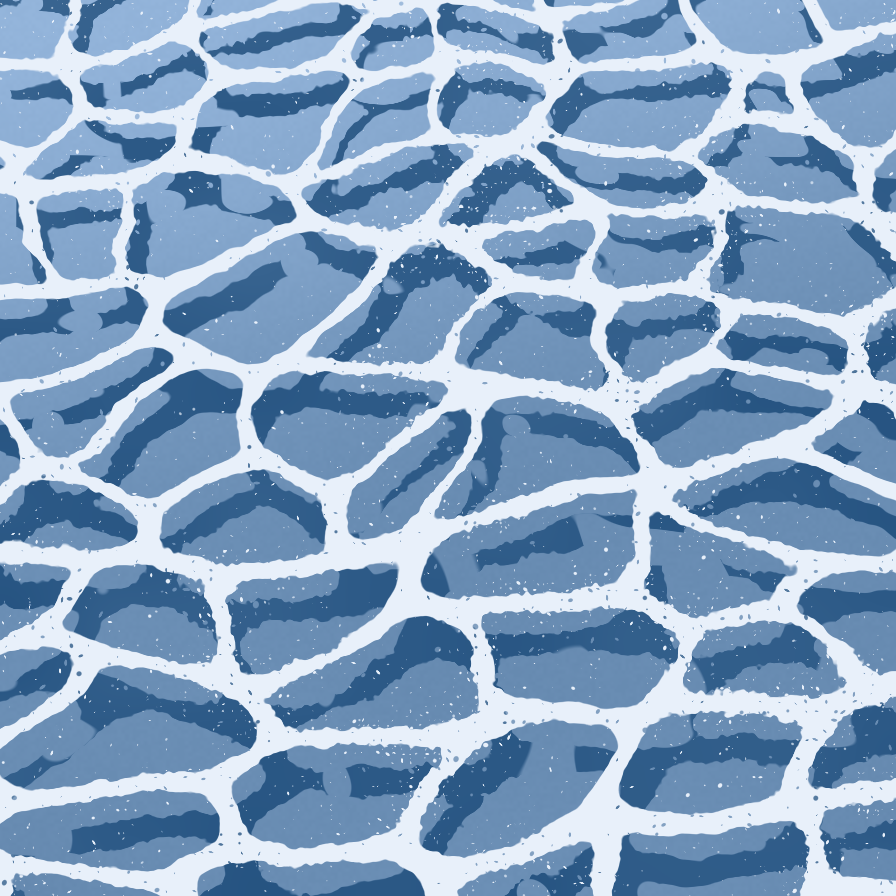
Reproduce this texture procedurally as a Shadertoy shader.

```glsl
// Sea foam net over blue water, seen at a slant: a weighted cellular pattern
// with rounded cells gives the foam, the same net shifted gives its shadow,
// and small cellular flecks roughen both.
#define NEAR_SIZE 0.225
#define SIZE_FALL 0.09
#define FLATNESS 0.6
#define SIZE_VARIETY 0.28
#define FOAM_HALF_WIDTH 0.047
#define CORNER_ROUND 0.045
#define SHADOW_SHIFT vec2(0.07, -0.23)
#define FOAM_COLOR vec3(0.91, 0.94, 0.98)
#define DEEP_WATER vec3(0.41, 0.55, 0.70)
#define FAR_WATER vec3(0.57, 0.70, 0.85)
#define SHADOW_DARK vec3(0.14, 0.32, 0.50)
#define SHADOW_SOFT vec3(0.24, 0.41, 0.58)

vec3 hash3(vec2 p) {
    vec3 q = fract(vec3(p.xyx) * vec3(0.1031, 0.1030, 0.0973));
    q += dot(q, q.yxz + 33.33);
    return fract((q.xxy + q.yzz) * q.zyx);
}

float noise(vec2 p) {
    vec2 i = floor(p), f = fract(p);
    f = f * f * (3.0 - 2.0 * f);
    float low = mix(hash3(i).x, hash3(i + vec2(1, 0)).x, f.x);
    float high = mix(hash3(i + vec2(0, 1)).x, hash3(i + vec2(1, 1)).x, f.x);
    return mix(low, high, f.y);
}

// Width of a foam cell at a given height
float cellSize(float y) {
    return NEAR_SIZE - SIZE_FALL * y;
}

// Canvas position to the slanted plane of the water
vec2 toPlane(vec2 uv) {
    float size = cellSize(uv.y);
    vec2 p = vec2((uv.x - 0.5) / size, -log(size) / (SIZE_FALL * FLATNESS));
    p.y -= 0.16 * p.x + 0.15 * sin(p.x * 1.3 + p.y * 0.4);
    p += 0.07 * sin(p.yx * vec2(2.7, 3.1) + vec2(1.0, 4.0));
    return p + 0.03 * sin(p.yx * vec2(7.3, 6.1) + p * 2.0);
}

// Power of a point against the seed of one cell; offset is the way to the seed
float seedPower(vec2 cell, vec2 p, out vec2 offset) {
    vec3 h = hash3(cell + 71.0);
    offset = cell + 0.5 + 0.76 * (h.xy - 0.5) - p;
    return dot(offset, offset) - SIZE_VARIETY * h.z;
}

// Distance to the foam in canvas units, negative inside it
float foamDistance(vec2 uv) {
    vec2 p = toPlane(uv), base = floor(p), offset, nearest = vec2(0), home = base;
    float best = 1e3;
    for (int j = -2; j <= 2; j++)
    for (int i = -2; i <= 2; i++) {
        vec2 cell = base + vec2(i, j);
        float power = seedPower(cell, p, offset);
        if (power < best) { best = power; nearest = offset; home = cell; }
    }
    // Soft minimum over all borders rounds the corners
    float sum = 1e-6;
    for (int j = -2; j <= 2; j++)
    for (int i = -2; i <= 2; i++) {
        vec2 cell = base + vec2(i, j);
        if (cell == home) continue;
        float power = seedPower(cell, p, offset);
        vec2 across = offset - nearest;
        float len = max(length(across), 0.01);
        float border = (power - best) / (2.0 * len);
        border /= length(across / len * vec2(1.0, 1.0 / FLATNESS));
        sum += exp(-border / CORNER_ROUND);
    }
    float width = FOAM_HALF_WIDTH * (0.7 + 0.6 * noise(p * 1.7));
    return (-CORNER_ROUND * log(sum) - width) * cellSize(uv.y);
}

// Scattered slivers, one per grid cell at most; share is the part of cells used
float flecks(vec2 uv, float scale, float share, float px) {
    vec2 p = uv * scale, cell = floor(p);
    vec3 h = hash3(cell + scale), g = hash3(cell + scale + 137.0);
    vec2 d = fract(p) - 0.35 - 0.3 * h.xy;
    float a = 6.28 * g.x;
    d = mat2(cos(a), sin(a), -sin(a), cos(a)) * d;
    float radius = mix(0.08, 0.32, g.y * g.y);
    float dist = length(d * vec2(1.0, 1.0 + 1.8 * g.z)) - radius;
    return step(h.z, share) * smoothstep(px * scale, -px * scale, dist);
}

void mainImage(out vec4 fragColor, in vec2 fragCoord) {
    vec2 uv = fragCoord / iResolution.y;
    float px = 0.8 / iResolution.y;
    float size = cellSize(uv.y);

    // Ragged edges, rougher in some patches
    float patches = noise(uv * 9.0 + 5.0);
    float rough = (noise(uv * 55.0) - 0.5) * 0.006;
    rough += (noise(uv * 170.0) - 0.5) * 0.007 * patches;
    float foamDist = foamDistance(uv) + rough;
    float foam = smoothstep(px, -px, foamDist);

    // Water, paler in the distance and to the left
    float far = smoothstep(0.4, 1.1, uv.y + 0.25 * (0.5 - uv.x));
    vec3 water = mix(DEEP_WATER, FAR_WATER, far);
    water += 0.02 * (noise(uv * 4.0) - 0.5) + 0.012 * (noise(uv * 240.0) - 0.5);

    // Shadow of the net, broken by pale blots and chips
    float shadowDist = foamDistance(uv - SHADOW_SHIFT * size) - 0.012 * size;
    shadowDist += rough * 1.3 + 0.012 * (noise(uv * 17.0) - 0.5);
    shadowDist = max(shadowDist, 0.07 * (noise(uv * 3.4 / size) - 0.74));
    float shadow = smoothstep(px, -px, shadowDist);
    shadow *= 1.0 - flecks(uv, 75.0, 0.3 * patches, px);
    float soft = 0.65 * noise(uv * 7.0 + 20.0) + 0.25 * far;
    vec3 color = mix(water, mix(SHADOW_DARK, SHADOW_SOFT, soft), shadow);

    // Foam with small holes, and spray that thickens beside it
    float holes = flecks(uv, 95.0, 0.1 + 0.3 * patches, px);
    color = mix(color, FOAM_COLOR, foam * (1.0 - 0.8 * holes));
    float beside = smoothstep(0.03, 0.0, foamDist) * smoothstep(0.45, 0.8, patches);
    float spray = flecks(uv, 110.0, 0.035 + 0.3 * beside, px);
    spray = max(spray, 0.7 * flecks(uv + 0.37, 190.0, 0.05 + 0.2 * beside, px));
    color = mix(color, FOAM_COLOR, spray * (1.0 - foam));

    fragColor = vec4(color, 1.0);
}
```
